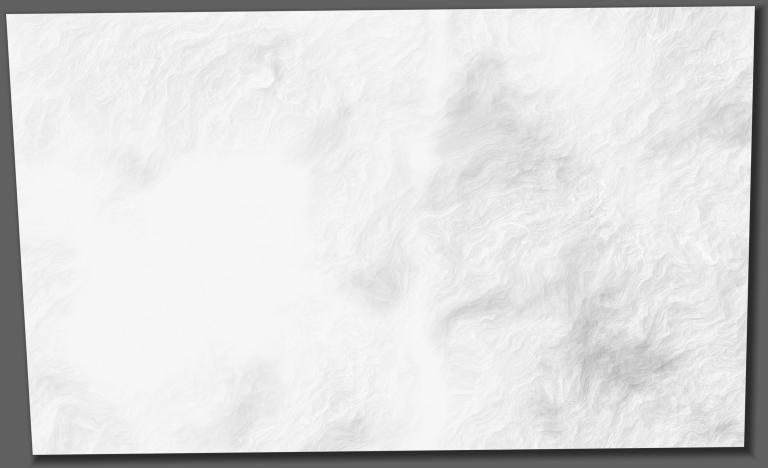
A WebGL 1 fragment shader for this texture:

```glsl
precision highp float;
// A pale slab of weathered stone, slightly askew on a grey ground, with a soft shadow.
// Side-lit ridged gradient noise gives the relief; broad soft zones decide where it is
// rough and stained or bleached smooth. Thin veins and cracks follow noise zero lines.

uniform vec2 u_resolution;

#define GROUND_GREY 0.378
#define SHADOW_GREY 0.17
#define SHADOW_SHIFT vec2(0.010, -0.010)
#define STONE_WHITE 0.970
#define ROUGH_DARKEN 0.060
#define STAIN_DARKEN 0.150
#define RELIEF_GAIN 0.030
#define VEIN_GAIN 0.050
#define CRACK_GAIN 0.100
#define GRAIN_ANGLE 0.50
#define GRAIN_STRETCH 1.6
#define RELIEF_SCALE 6.0

vec2 gradientAt(vec2 cell) {
  float h = fract(sin(dot(cell, vec2(127.1, 311.7))) * 43758.55);
  return vec2(cos(6.2832 * h), sin(6.2832 * h));
}

float gradientNoise(vec2 p) {
  vec2 i = floor(p), f = fract(p);
  vec2 u = f * f * f * (f * (f * 6.0 - 15.0) + 10.0);
  vec2 e = vec2(1.0, 0.0);
  float a = dot(gradientAt(i), f);
  float b = dot(gradientAt(i + e.xy), f - e.xy);
  float c = dot(gradientAt(i + e.yx), f - e.yx);
  float d = dot(gradientAt(i + e.xx), f - e.xx);
  return mix(mix(a, b, u.x), mix(c, d, u.x), u.y);
}

mat2 rotation(float a) {
  return mat2(cos(a), -sin(a), sin(a), cos(a));
}

float fbm(vec2 p) {
  float sum = 0.0, amp = 0.6;
  for (int i = 0; i < 5; i++) {
    sum += amp * gradientNoise(p);
    p = rotation(0.6) * p * 2.03 + 17.3;
    amp *= 0.52;
  }
  return sum;
}

// Stone height: sharp crests, finer at each octave
float ridgedHeight(vec2 p) {
  float sum = 0.0, amp = 0.5;
  for (int i = 0; i < 6; i++) {
    sum += amp * (1.0 - 2.0 * abs(gradientNoise(p)));
    p = rotation(0.35) * p * 2.05 + 9.7;
    amp *= 0.48;
  }
  return sum;
}

// Signed distance to one side of the slab, positive outside
float sideDistance(vec2 p, vec2 a, vec2 b) {
  vec2 d = normalize(b - a);
  return dot(p - a, vec2(d.y, -d.x));
}

float slabDistance(vec2 p) {
  vec2 bl = vec2(0.070, 0.028), br = vec2(1.590, 0.045);
  vec2 tr = vec2(1.613, 0.987), tl = vec2(0.013, 0.970);
  return max(max(sideDistance(p, bl, br), sideDistance(p, br, tr)),
             max(sideDistance(p, tr, tl), sideDistance(p, tl, bl)));
}

float zone(vec2 p, vec2 centre, float radius) {
  vec2 d = (p - centre) / radius;
  return exp(-dot(d, d));
}

// 0 where bleached smooth, 1 where rough and grey
float roughness(vec2 p) {
  float r = 0.30 + 0.40 * smoothstep(0.86, 1.12, p.x);
  r += 0.45 * zone(p, vec2(0.45, 0.76), 0.20) + 0.35 * zone(p, vec2(1.42, 0.25), 0.25);
  r += 0.15 * zone(p, vec2(0.75, 0.62), 0.20) + 0.25 * zone(p, vec2(0.60, 0.20), 0.15);
  r -= 0.90 * zone(p, vec2(0.54, 0.50), 0.22) + 0.40 * zone(p, vec2(0.13, 0.60), 0.16);
  r -= 0.60 * zone(p, vec2(1.23, 0.86), 0.14) + 0.45 * zone(p, vec2(0.30, 0.23), 0.17);
  r -= 0.35 * smoothstep(0.05, 0.0, abs(p.x - 0.92));
  return clamp(r + 0.9 * fbm(p * 3.2 + 4.0), 0.0, 1.0);
}

float thinLine(float field, float width) {
  return 1.0 - smoothstep(0.0, width, abs(field));
}

vec3 stoneColour(vec2 p) {
  vec2 bend = vec2(fbm(p * 3.0 + 31.0), fbm(p * 3.0 + 57.0));
  vec2 q = p + 0.12 * bend;
  vec2 strata = rotation(-GRAIN_ANGLE) * vec2(q);
  strata = rotation(2.0 * GRAIN_ANGLE) * strata * vec2(1.0, 1.0);
  strata.y *= GRAIN_STRETCH;

  // Relief lit from the upper left
  vec2 surface = strata * RELIEF_SCALE;
  vec2 towardLight = vec2(-0.5, 0.87) * 0.003 * RELIEF_SCALE;
  float slope = (ridgedHeight(surface) - ridgedHeight(surface + towardLight)) / 0.003;
  float relief = clamp(slope / 9.0, -2.4, 1.6);

  float rough = roughness(p + 0.10 * bend);
  float stain = smoothstep(0.0, 0.42, fbm(strata * 3.6 + 12.0));
  float vein = thinLine(fbm(q * 4.0 + 71.0), 0.022) * smoothstep(-0.1, 0.25, fbm(p * 2.5 + 90.0));
  float crack = thinLine(fbm(strata * 4.5 + 43.0), 0.012) * smoothstep(0.1, 0.35, fbm(p * 5.0 + 23.0));

  float tone = STONE_WHITE - rough * (ROUGH_DARKEN + STAIN_DARKEN * stain);
  tone += RELIEF_GAIN * relief * (0.08 + rough);
  tone += VEIN_GAIN * vein * rough - CRACK_GAIN * crack * rough;
  return clamp(tone, 0.6, 0.98) * vec3(1.0, 0.996, 1.0);
}

void main() {
  vec2 p = gl_FragCoord.xy / u_resolution.y;
  float shadow = 1.0 - smoothstep(-0.006, 0.020, slabDistance(p - SHADOW_SHIFT));
  vec3 ground = vec3(mix(GROUND_GREY, SHADOW_GREY, shadow));
  float edge = 0.7 / u_resolution.y;
  float slab = 1.0 - smoothstep(-edge, edge, slabDistance(p));
  gl_FragColor = vec4(mix(ground, stoneColour(p), slab), 1.0);
}
```
